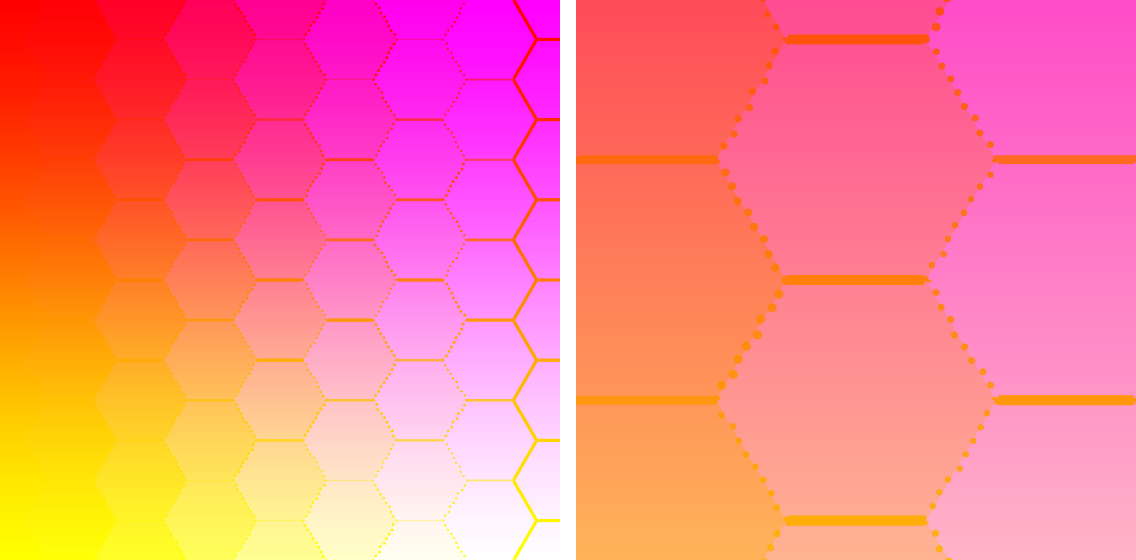
Left, the full canvas; right, a detail of the centre.
Write a WebGL 1 fragment shader that draws this pattern.

```glsl
precision highp float;

uniform vec2 u_resolution;

const float COLUMN_STEP = 0.125;
const float APOTHEM = 0.0721688;
const float VERTICAL_SCALE = 1.008;
const float DOT_PERIOD = 0.0092;

float hash(vec2 p) {
    vec3 q = fract(vec3(p.xyx) * 0.1031);
    q += dot(q, q.yzx + 33.33);
    return fract((q.x + q.y) * q.z);
}

// Centre of the flat-topped hexagon containing p
vec2 hexCenter(vec2 p) {
    vec2 pitch = vec2(2.0 * COLUMN_STEP, 2.0 * APOTHEM);
    vec2 shift = vec2(COLUMN_STEP, 0.0);
    vec2 evenShift = vec2(0.0, APOTHEM);
    vec2 odd = (floor((p - shift) / pitch + 0.5)) * pitch + shift;
    vec2 even = (floor((p - evenShift) / pitch + 0.5)) * pitch + evenShift;
    return distance(p, odd) < distance(p, even) ? odd : even;
}

// Outward normal of the hexagon edge closest to the local point
vec2 edgeNormal(vec2 local) {
    vec2 side = vec2(local.x < 0.0 ? -1.0 : 1.0, local.y < 0.0 ? -1.0 : 1.0);
    vec2 slant = vec2(0.8660254, 0.5);
    vec2 a = abs(local);
    return side * (dot(a, slant) > a.y ? slant : vec2(0.0, 1.0));
}

float stroke(float dist, float halfWidth, float pixel) {
    return 1.0 - smoothstep(-0.6 * pixel, 0.6 * pixel, dist - halfWidth);
}

// Row of small jittered dots along an edge
float dottedLine(vec2 alongAcross, float seed, float pixel) {
    float slot = floor(alongAcross.x / DOT_PERIOD);
    float jitter = hash(vec2(slot + 40.0, seed * 97.0)) - 0.5;
    vec2 offset = vec2(alongAcross.x - (slot + 0.5) * DOT_PERIOD,
                       alongAcross.y - jitter * 0.004);
    float radius = mix(0.0019, 0.0028, seed);
    return stroke(length(offset), radius, pixel);
}

// Coverage of the worn outline around one hexagon
float outline(vec2 p, vec2 center, float pixel) {
    vec2 normal = edgeNormal(p - center);
    vec2 middle = center + normal * APOTHEM;
    vec2 axis = normal.x < 0.0 ? -normal : normal;
    vec2 fromMiddle = p - middle;
    vec2 alongAcross = vec2(dot(fromMiddle, vec2(-axis.y, axis.x)),
                            dot(fromMiddle, axis));
    float seed = hash(floor(middle / vec2(0.0625, 0.5 * APOTHEM) + 0.5) + 60.0);
    float dist = abs(alongAcross.y);

    // Solid edges at the far right, dotted slants elsewhere
    if (middle.x > 0.9) return stroke(dist, 0.0029, pixel);
    if (abs(normal.x) > 0.1) return 0.85 * dottedLine(alongAcross, seed, pixel);

    // Flat edges fade towards the top and bottom
    float strength = clamp(1.15 - 6.0 * middle.y * middle.y - 0.45 * seed, 0.0, 1.0);
    return mix(0.35, 0.95, strength)
         * stroke(dist, mix(0.0010, 0.0031, strength), pixel);
}

void main() {
    vec2 uv = gl_FragCoord.xy / u_resolution;
    float pixel = 1.0 / min(u_resolution.x, u_resolution.y);
    vec2 p = vec2(uv.x, (uv.y - 0.5) * VERTICAL_SCALE);
    vec2 center = hexCenter(p);

    // Smooth vertical green, stepped blue per column
    float fall = 1.0 - uv.y;
    float green = mix(fall, smoothstep(0.0, 1.0, fall), 0.5);
    float blue = smoothstep(0.04, 0.88, center.x);
    blue *= 1.0 - outline(p, center, pixel);

    gl_FragColor = vec4(1.0, green, blue, 1.0);
}
```
